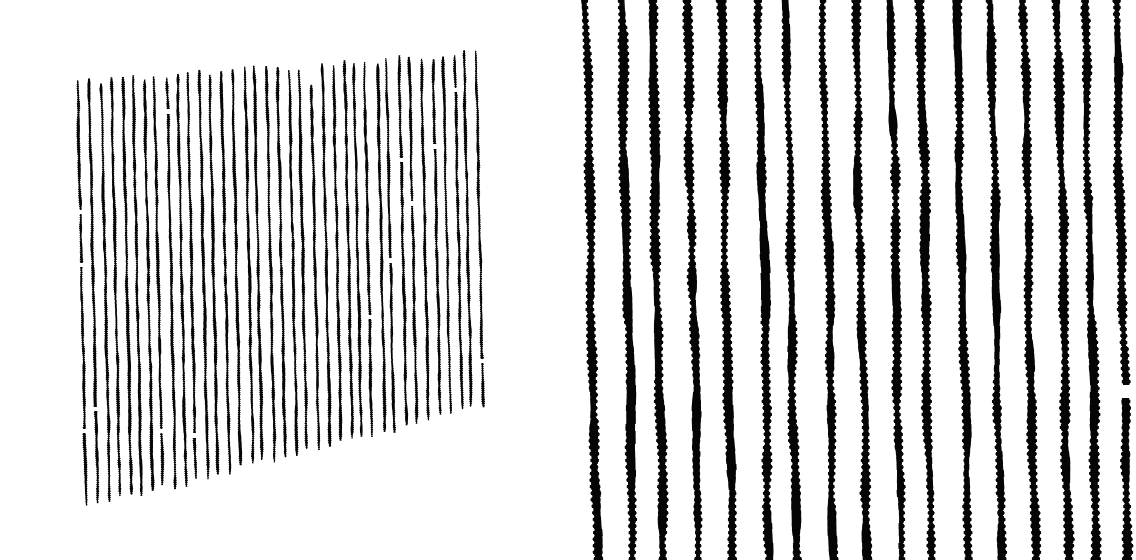
Left: the whole. Right: its middle third, enlarged.
A WebGL 1 fragment shader for this pattern:

```glsl
precision highp float;
// A leaning fan of thin beaded ink strokes on white, cut by slanted ends.
// Each column is one stroke; hashed beads and layered noise vary its width,
// wander and gaps. The blank margin on every side makes the tile seamless.

uniform vec2 u_resolution;

#define STROKES 37.0
#define PITCH 0.01979
#define FIRST_X 0.1462
#define LEAN 0.0205
#define BEADS 256.0
#define X_JITTER 0.0026
#define END_JITTER 0.007
#define GAP_CHANCE 0.004
#define THIN vec2(0.0011, 0.0020)
#define THICK vec2(0.0024, 0.0033)
#define INK vec3(0.02)
#define PAPER vec3(1.0)

float hash(vec2 p) {
  return fract(sin(dot(p, vec2(12.9898, 78.233))) * 43758.547);
}

// Smooth noise along one stroke, t in noise cells.
float strokeNoise(float seed, float t) {
  float cell = floor(t);
  float f = fract(t);
  f = f * f * (3.0 - 2.0 * f);
  return mix(hash(vec2(seed, cell)), hash(vec2(seed, cell + 1.0)), f);
}

// Slow sideways drift of a stroke, with a small shift per bead.
float wander(float id, float y) {
  float phase = 6.2832 * hash(vec2(id, 5.3));
  float drift = 0.0006 * sin(y * 25.0 + phase) + 0.0004 * sin(y * 69.0 + 2.7 * phase);
  return drift + 0.0005 * (hash(vec2(id + 71.0, floor(y * BEADS))) - 0.5);
}

// Half width of the beaded stroke on one side (-1 left, 1 right).
float halfWidth(float id, float y, float side) {
  float bead = y * BEADS;
  float weight = 0.6 * strokeNoise(id + 3.7, bead / 4.0)
               + 0.4 * strokeNoise(id + 9.1, bead / 22.0);
  weight = smoothstep(0.15, 0.85, weight);
  vec2 notchTooth = mix(THIN, THICK, weight);

  // Teeth fade on stretches where that side runs flat.
  float rough = smoothstep(0.15, 0.5, strokeNoise(id + 40.0 + side * 0.31, bead / 9.0));
  float tooth = smoothstep(0.1, 0.9, 0.5 - 0.5 * cos(6.2832 * fract(bead)));
  tooth = mix(0.5, tooth, rough);
  return mix(notchTooth.x, notchTooth.y, tooth);
}

// Bottom and top of a stroke, along two slanted lines with ragged ends.
vec2 strokeEnds(float id) {
  float across = id / (STROKES - 1.0);
  vec2 ends = vec2(mix(0.092, 0.273, across), mix(0.853, 0.905, across));
  vec2 ragged = vec2(hash(vec2(id, 1.7)), hash(vec2(id, 2.9))) - 0.5;
  ends += 2.0 * END_JITTER * ragged;
  ends.y -= 0.035 * step(0.97, hash(vec2(id, 8.1)));
  return ends;
}

void main() {
  vec2 uv = gl_FragCoord.xy / u_resolution;
  vec2 density = u_resolution;

  // Undo the lean, then find the stroke of this column.
  float x = uv.x - FIRST_X - LEAN * (0.5 - uv.y);
  float id = floor(x / PITCH + 0.5);
  float inside = step(0.0, id) * step(id, STROKES - 1.0);

  float offset = x - id * PITCH - wander(id, uv.y);
  offset -= X_JITTER * (2.0 * hash(vec2(id, 4.3)) - 1.0);

  // Width tapers near the ends.
  vec2 ends = strokeEnds(id);
  float toEnd = min(uv.y - ends.x, ends.y - uv.y);
  float side = offset < 0.0 ? -1.0 : 1.0;
  float width = halfWidth(id, uv.y, side) * mix(0.6, 1.0, smoothstep(0.0, 0.012, toEnd));

  // Coverage: stroke edge, ends and rare dry gaps two beads long.
  float ink = clamp(0.5 + (width - abs(offset)) * density.x, 0.0, 1.0);
  ink *= clamp(0.5 + toEnd * density.y, 0.0, 1.0);
  ink *= step(GAP_CHANCE, hash(vec2(id + 17.0, floor(uv.y * BEADS * 0.5))));

  gl_FragColor = vec4(mix(PAPER, INK, ink * inside), 1.0);
}
```
